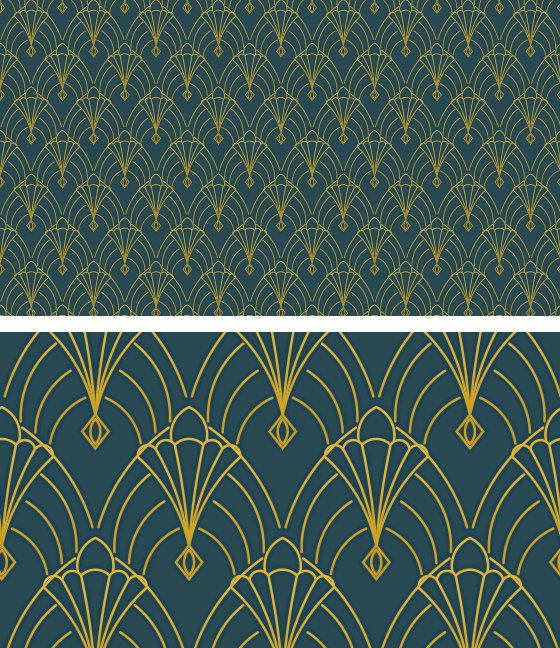
Top: the whole. Bottom: its middle third, enlarged.
A Shadertoy shader for this pattern:

```glsl
const float CANVAS_UNITS = 648.0;            // design units per canvas height
const vec2  TILE = vec2(128.0, 89.4);        // motif spacing, alternate rows shifted by half
const vec2  ORIGIN = vec2(64.0, 364.0);      // centre of one jewel
const float HALF_LINE = 0.85;
const float RIM_WIDTH = 4.2;
const vec3  TEAL = vec3(0.16, 0.29, 0.32);
const vec3  RIM_TEAL = vec3(0.115, 0.262, 0.328);
const vec3  GOLD = vec3(0.88, 0.71, 0.21);
const vec3  DEEP_GOLD = vec3(0.80, 0.62, 0.12);

const vec2  FAN_ROOT = vec2(0.0, 11.0);
const float FAN_RADIUS = 70.0;
const float FAN_FIRST = 0.14;                // angle of the innermost rib
const float FAN_STEP = 0.19;
const int   RIBS = 3;
const int   INNER_ARCHES = 3;
const vec2  JEWEL = vec2(9.0, 11.5);

// Distance to the arc from a to b that bulges to the left of travel.
float arcDistance(vec2 p, vec2 a, vec2 b, float bulge) {
    float halfChord = 0.5 * length(b - a);
    vec2 along = (b - a) / (2.0 * halfChord);
    vec2 normal = vec2(-along.y, along.x);
    vec2 rel = p - 0.5 * (a + b);
    vec2 q = vec2(abs(dot(rel, along)), dot(rel, normal));
    float radius = (halfChord * halfChord + bulge * bulge) / (2.0 * bulge);
    float drop = radius - bulge;
    vec2 fromCentre = q + vec2(0.0, drop);
    bool inWedge = q.x * drop < halfChord * fromCentre.y;
    return inWedge ? abs(length(fromCentre) - radius)
                   : length(q - vec2(halfChord, 0.0));
}

vec2 ribTip(int k) {
    float angle = FAN_FIRST + FAN_STEP * float(k);
    return FAN_ROOT + FAN_RADIUS * vec2(sin(angle), cos(angle));
}

float jewelDistance(vec2 p) {
    float edge = abs(dot(abs(p), JEWEL.yx) - JEWEL.x * JEWEL.y) / length(JEWEL);
    float core = arcDistance(p, vec2(0.0, 8.5), vec2(0.0, -8.5), 3.4);
    return min(edge, core);
}

float motifDistance(vec2 p) {
    p.x = abs(p.x);
    float d = jewelDistance(p);

    // Fan ribs and the scallops between their tips
    for (int k = 0; k < RIBS; k++) {
        vec2 tip = ribTip(k);
        vec2 inner = k == 0 ? tip * vec2(-1.0, 1.0) : ribTip(k - 1);
        d = min(d, arcDistance(p, FAN_ROOT, tip, 1.2 + 2.2 * float(k)));
        d = min(d, arcDistance(p, inner, tip, 4.0 + 0.7 * float(k)));
    }

    // Pointed bud
    d = min(d, arcDistance(p, vec2(0.0, 106.0), vec2(12.0, 83.0), 4.5));

    // Nested arches, then the tall outer one
    for (int k = 0; k < INNER_ARCHES; k++) {
        float n = float(k);
        vec2 start = vec2(7.0, 23.0) + n * vec2(10.0, 18.5);
        vec2 end = vec2(31.0, -8.0) + n * vec2(10.0, 7.5);
        d = min(d, arcDistance(p, start, end, 5.0 + n));
    }
    return min(d, arcDistance(p, vec2(14.0, 92.0), vec2(62.0, 24.0), 7.0));
}

// Share of a pixel-wide window that the line covers.
float lineCoverage(float d, float pixel) {
    float upper = min(d + 0.5 * pixel, HALF_LINE);
    float lower = max(d - 0.5 * pixel, -HALF_LINE);
    return clamp((upper - lower) / pixel, 0.0, 1.0);
}

void mainImage(out vec4 fragColor, in vec2 fragCoord) {
    float pixel = CANVAS_UNITS / iResolution.y;
    vec2 p = fragCoord * pixel - ORIGIN;

    // Motifs are taller than a row, so the row below is drawn as well
    float topRow = floor((p.y + 15.0) / TILE.y);
    float nearest = 1e5;
    float motifHeight = 0.0;
    for (int k = 0; k < 2; k++) {
        float row = topRow - float(k);
        float shift = 0.5 * mod(row, 2.0);
        vec2 local = vec2((fract(p.x / TILE.x + shift + 0.5) - 0.5) * TILE.x,
                          p.y - row * TILE.y);
        float d = motifDistance(local);
        if (d < nearest) {
            nearest = d;
            motifHeight = local.y;
        }
    }

    // Ground darkens softly beside each gold line
    float rim = 1.0 - smoothstep(0.55 * RIM_WIDTH, RIM_WIDTH, nearest);
    vec3 ground = mix(TEAL, RIM_TEAL, rim);
    vec3 gold = mix(DEEP_GOLD, GOLD, smoothstep(0.0, 80.0, motifHeight));
    fragColor = vec4(mix(ground, gold, lineCoverage(nearest, pixel)), 1.0);
}
```
